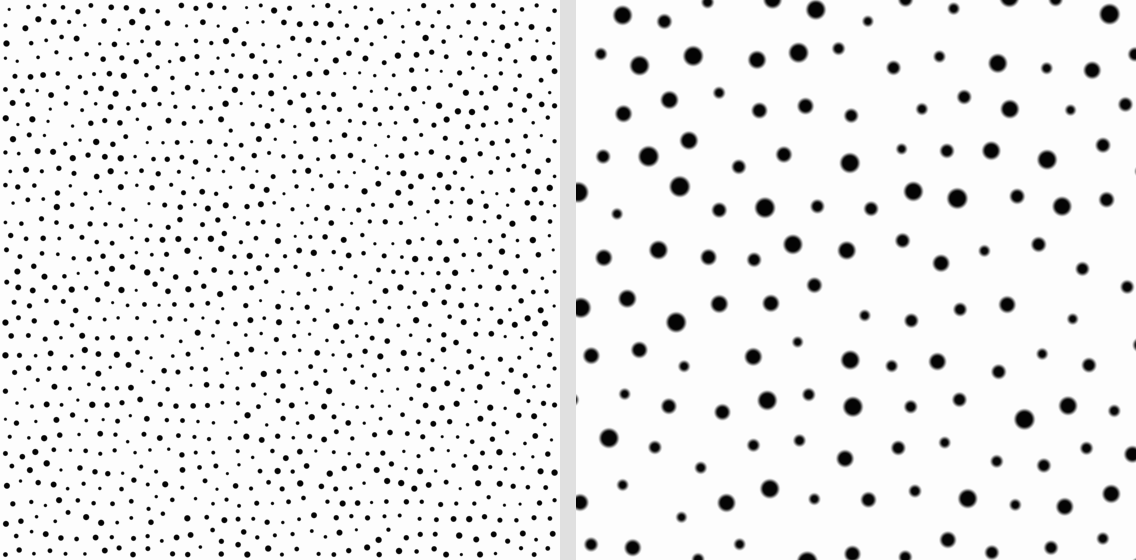
Left, the full canvas; right, a detail of the centre.
This pattern is drawn by a WebGL 2 fragment shader. Its source:

```glsl
#version 300 es
precision highp float;
// Black dots of varied size, scattered evenly but irregularly on white paper.
// Each cell of a staggered grid holds one jittered seed; two rounds of mutual
// repulsion spread the seeds apart, then each is drawn as a soft-edged disc.

#define CELLS 34.0          // dots along the shorter side
#define JITTER 0.78         // random shift of a seed, in cells
#define STAGGER 0.25        // sideways shift of alternate rows, in cells
#define REACH 0.96          // seeds closer than this repel each other
#define STRENGTH 0.45       // share of the overlap removed per round
#define MAX_PUSH 0.35       // longest move per round, in cells
#define MARGIN 0.33         // clear border inside the canvas, in cells
#define RADIUS_MIN 0.0026   // dot radii and edge, in canvas units
#define RADIUS_MAX 0.0056
#define EDGE 0.0015
#define PAPER vec3(0.993)
#define INK vec3(0.015)

uniform vec2 u_resolution;
out vec4 fragColor;

vec2 hash2(vec2 p) {
    vec3 q = fract(p.xyx * vec3(0.1031, 0.1030, 0.0973));
    q += dot(q, q.yzx + 33.33);
    return fract((q.xx + q.yz) * q.zy);
}

// Jittered point of a cell on the staggered grid
vec2 seed(vec2 cell) {
    float shift = mod(cell.y, 2.0) < 0.5 ? -STAGGER : STAGGER;
    return cell + 0.5 + vec2(shift, 0.0) + JITTER * (hash2(cell) - 0.5);
}

// Push on point a away from point b
vec2 repel(vec2 a, vec2 b) {
    vec2 away = a - b;
    float dist = max(length(away), 1e-4);
    return away / dist * max(REACH - dist, 0.0) * STRENGTH;
}

vec2 limitPush(vec2 push) {
    return push * min(1.0, MAX_PUSH / max(length(push), 1e-4));
}

// Seed after the first round of repulsion
vec2 spreadOnce(vec2 cell) {
    vec2 point = seed(cell), push = vec2(0.0);
    for (int y = -1; y <= 1; y++)
        for (int x = -1; x <= 1; x++)
            push += repel(point, seed(cell + vec2(x, y)));
    return point + limitPush(push);
}

// Seed after the second round
vec2 spreadTwice(vec2 cell) {
    vec2 point = spreadOnce(cell), push = vec2(0.0);
    for (int y = -1; y <= 1; y++)
        for (int x = -1; x <= 1; x++)
            if (x != 0 || y != 0)
                push += repel(point, spreadOnce(cell + vec2(x, y)));
    return point + limitPush(push);
}

void main() {
    float side = min(u_resolution.x, u_resolution.y);
    vec2 p = gl_FragCoord.xy / side * CELLS;
    vec2 extent = u_resolution / side * CELLS;
    float edge = max(EDGE, 0.7 / side);
    float searchRange = 2.0 * MAX_PUSH + (RADIUS_MAX + edge) * CELLS;
    float ink = 0.0;

    // Only cells whose dot could reach this point are spread and drawn
    for (int y = -1; y <= 1; y++) {
        for (int x = -1; x <= 1; x++) {
            vec2 cell = floor(p) + vec2(x, y);
            bool outside = any(lessThan(cell, vec2(0.0))) ||
                           any(greaterThanEqual(cell, extent));
            if (outside || distance(p, seed(cell)) > searchRange) continue;

            vec2 center = clamp(spreadTwice(cell), vec2(MARGIN), extent - MARGIN);
            float radius = mix(RADIUS_MIN, RADIUS_MAX, hash2(cell + 71.0).x);
            float dist = distance(p, center) / CELLS - radius;
            ink = max(ink, 1.0 - smoothstep(-edge, edge, dist));
        }
    }
    fragColor = vec4(mix(PAPER, INK, ink), 1.0);
}
```
